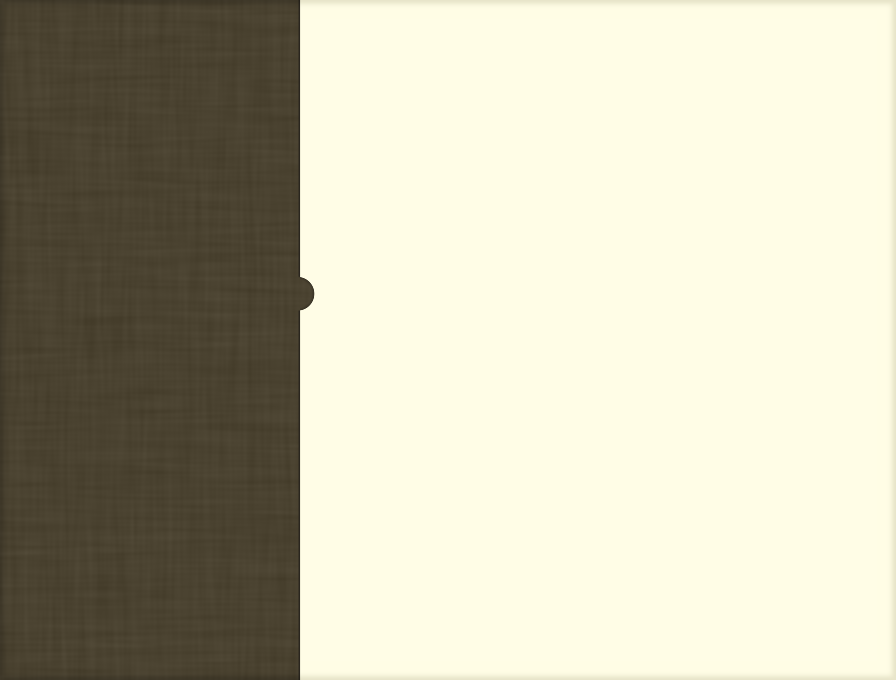
Reproduce this background procedurally as a Shadertoy shader.

```glsl
// Draws a dark linen side panel with a round tab beside a plain cream page.

vec2 hashGradient(vec2 cell) {
    vec2 h = vec2(dot(cell, vec2(127.1, 311.7)), dot(cell, vec2(269.5, 183.3)));
    return fract(sin(h) * 43758.5) * 2.0 - 1.0;
}

float gradientNoise(vec2 p) {
    vec2 cell = floor(p);
    vec2 f = p - cell;
    vec2 blend = f * f * f * (f * (f * 6.0 - 15.0) + 10.0);
    float a = dot(hashGradient(cell), f);
    float b = dot(hashGradient(cell + vec2(1, 0)), f - vec2(1, 0));
    float c = dot(hashGradient(cell + vec2(0, 1)), f - vec2(0, 1));
    float d = dot(hashGradient(cell + vec2(1, 1)), f - vec2(1, 1));
    return mix(mix(a, b, blend.x), mix(c, d, blend.x), blend.y);
}

// Crossed threads: noise stretched along each axis, at two scales
float linen(vec2 p) {
    float threads = 0.0;
    for (int i = 0; i < 2; i++) {
        float scale = 1.0 - 0.55 * float(i);
        vec2 offset = vec2(17.3, 41.7) * float(i);
        threads += gradientNoise(p * vec2(170.0, 11.0) * scale + offset);
        threads += gradientNoise(p * vec2(11.0, 170.0) * scale - offset);
    }
    return threads;
}

void mainImage(out vec4 fragColor, in vec2 fragCoord) {
    // Canvas height is one unit
    vec2 p = fragCoord / iResolution.y;
    float width = iResolution.x / iResolution.y;
    float pixel = 1.0 / iResolution.y;

    // Panel, tab and their union
    float panel = p.x - 0.335 * width;
    float tab = length(p - vec2(0.332 * width, 0.568)) - 0.0248;
    float shape = min(panel, tab);

    vec3 cream = vec3(1.0, 0.992, 0.900);
    vec3 cloth = vec3(0.290, 0.259, 0.188) + 0.022 * linen(p);

    // Dark seam along the panel, open behind the tab, and a soft tab rim
    float seam = smoothstep(-0.0035, -0.0012, panel) * smoothstep(-pixel, pixel, tab);
    cloth = mix(cloth, vec3(0.15, 0.135, 0.11), 0.9 * seam);
    float rim = smoothstep(-0.005, 0.0, tab) * step(0.0, panel);
    cloth *= 1.0 - 0.2 * rim;

    float coverage = smoothstep(0.5 * pixel, -0.5 * pixel, shape);
    vec3 color = mix(cream, cloth, coverage);

    // Soft shade at the canvas border
    vec2 border = min(p, vec2(width, 1.0) - p);
    vec2 shade = exp(-border * border / 0.00005);
    float edge = 1.0 - (1.0 - shade.x) * (1.0 - shade.y);
    color *= 1.0 - edge * mix(vec3(0.09, 0.095, 0.12), vec3(0.16), coverage);

    fragColor = vec4(color, 1.0);
}
```
